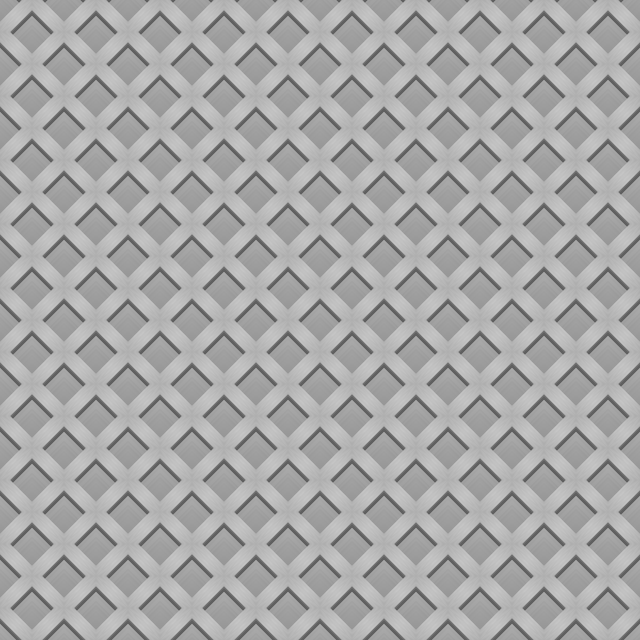
A Shadertoy shader for this pattern:

```glsl
// A grey lattice of crossed diagonal bars over sunken square pits.
// Rotating the plane by 45 degrees makes each pit an axis-aligned square cell;
// bevel walls, floor shading and brushed streaks follow from cell distances.

vec2 gradientAt(vec2 corner) {
    float n = fract(sin(dot(corner, vec2(127.1, 311.7))) * 4375.85);
    return vec2(cos(6.2832 * n), sin(6.2832 * n));
}

// Gradient noise, roughly -0.7 to 0.7
float gradientNoise(vec2 p) {
    vec2 i = floor(p), f = p - i;
    vec2 s = f * f * f * (f * (f * 6.0 - 15.0) + 10.0);
    vec2 e = vec2(1.0, 0.0);
    float low = mix(dot(gradientAt(i), f),
                    dot(gradientAt(i + e.xy), f - e.xy), s.x);
    float high = mix(dot(gradientAt(i + e.yx), f - e.yx),
                     dot(gradientAt(i + e.xx), f - e.xx), s.x);
    return mix(low, high, s.y);
}

void mainImage(out vec4 fragColor, in vec2 fragCoord) {
    // Ten repeats each way, with a second pit at every half step
    vec2 uv = 10.0 * fragCoord / iResolution.xy;
    float blur = 8.0 / min(iResolution.x, iResolution.y);

    // Cell axes point to the upper right and the upper left
    vec2 cell = fract(vec2(uv.x + uv.y, uv.y - uv.x) + 0.5) - 0.5;
    vec2 a = abs(cell);
    float ring = max(a.x, a.y);
    float along = min(a.x, a.y);
    float upper = max(cell.x, cell.y);
    float height = 0.5 * (cell.x + cell.y);

    // Bars: brightest between crossings, streaked along their length
    float bar = 0.695 + 0.065 * (1.0 - smoothstep(0.04, 0.45, along));
    bar += 0.035 * gradientNoise(vec2(ring * 24.0, along * 5.0));
    bar += 0.012 * gradientNoise(vec2(ring * 9.0 + 17.0, along * 12.0));

    // Pit floor: darker downwards, with chevrons below the upper walls
    float pitFloor = 0.635 + 0.14 * height;
    pitFloor += 0.04 * gradientNoise(vec2(upper * 22.0 + 5.0, 3.4))
              * smoothstep(-0.3, 0.2, upper);

    // Shaded walls under the two upper edges
    float wall = mix(0.445, 0.375, smoothstep(0.325, 0.295, upper));
    float wallMask = smoothstep(-blur, blur, upper - 0.254);
    float pitMask = smoothstep(blur, -blur, ring - 0.34);

    float shade = mix(bar, mix(pitFloor, wall, wallMask), pitMask);
    fragColor = vec4(vec3(shade), 1.0);
}
```
